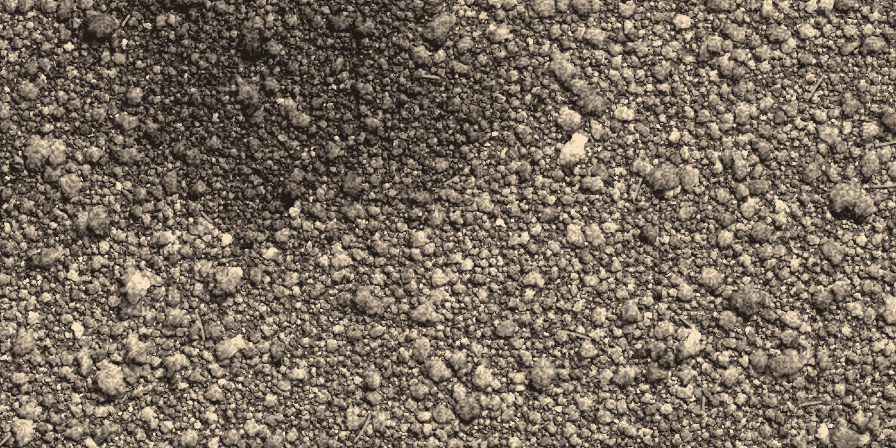
A Shadertoy shader for this texture:

```glsl
// Draws dry, crumbly soil: sunlit clods of many sizes with short shadows, pale stones and straw.

const vec3 DARK_EARTH  = vec3(0.13, 0.105, 0.09);
const vec3 MID_EARTH   = vec3(0.54, 0.485, 0.43);
const vec3 LIT_EARTH   = vec3(0.97, 0.89, 0.75);
const vec2 LIGHT_DIR   = vec2(0.50, 0.866);  // towards the sun
const float CLOD_TONE  = 0.62;
const float RELIEF     = 0.27;   // light difference across a clod
const float RIM_DARK   = 0.22;   // crevice darkening round a clod
const float SHADOW     = 0.70;
const float SHADOW_LEN = 0.34;   // in clod radii
const float GRAIN      = 0.62;
const float DAMP_DARK  = 0.24;
const float CONTRAST   = 1.24;
const float PIVOT      = 0.47;   // tone left unchanged by the contrast
const float PALE_SHARE = 0.03;
const int LAYERS       = 5;
const float FINEST     = 0.0135; // cell size of the smallest crumbs
const float GROWTH     = 1.50;   // size ratio between layers
const int STRAWS       = 16;
const float STRAW_WIDTH = 0.0016;

float hash(vec2 p) {
    return fract(sin(dot(p, vec2(127.1, 311.7))) * 43758.5453);
}

vec2 hash2(vec2 p) {
    return vec2(hash(p), hash(p + 37.3));
}

float noise(vec2 p) {
    vec2 i = floor(p), f = fract(p);
    f = f * f * (3.0 - 2.0 * f);
    return mix(mix(hash(i), hash(i + vec2(1, 0)), f.x),
               mix(hash(i + vec2(0, 1)), hash(i + vec2(1, 1)), f.x), f.y);
}

vec2 noise2(vec2 p) {
    return vec2(noise(p), noise(p + 51.7)) - 0.5;
}

// 1 below lo, 0 above hi
float fall(float lo, float hi, float x) {
    return 1.0 - smoothstep(lo, hi, x);
}

// Damp, fine soil: a broad patch at the upper left with a ragged border
float dampness(vec2 p) {
    vec2 q = (p - vec2(0.55, 0.80)) / vec2(0.62, 0.42);
    return fall(0.25, 1.25, length(q) + 0.6 * (noise(p * 5.0) - 0.5));
}

// Irregular box with one chipped corner, 1 on the rim of a clod
float clodShape(vec2 d, float angle, float stretch) {
    float c = cos(angle), s = sin(angle);
    vec2 r = mat2(c, -s, s, c) * d * vec2(stretch, 1.0 / stretch);
    vec2 q = abs(r);
    float box = pow(pow(q.x, 3.2) + pow(q.y, 3.2), 1.0 / 3.2);
    return max(box, dot(r, vec2(0.85, 0.7)));
}

// Paints one layer of scattered clods and their shadows over the tone
void addClods(inout float tone, vec2 p, float size, float cover, float thinning,
              float seed, float grain, float px) {
    vec2 w = p / size + seed;
    vec2 warped = p / size + 0.26 * noise2(w * 2.6) + 0.16 * noise2(w * 6.5);
    vec2 cell = floor(warped);
    for (int j = -1; j <= 1; j++)
    for (int i = -1; i <= 1; i++) {
        vec2 id = cell + vec2(i, j);
        vec2 key = id + seed * 17.0;
        vec2 center = id + 0.15 + 0.7 * hash2(key);
        float damp = dampness(center * size);
        if (hash(key + 5.1) > cover * (1.0 - thinning * damp)) continue;

        vec2 look = hash2(key + 9.7);
        float radius = mix(0.24, 0.48, look.x);
        float angle = 6.2832 * look.y;
        float stretch = mix(0.76, 1.25, hash(key + 13.9));
        vec2 d = (warped - center) / radius;

        float shade = clodShape(d + LIGHT_DIR * SHADOW_LEN, angle, stretch);
        tone *= 1.0 - SHADOW * fall(0.78, 1.18, shade);

        float rim = clodShape(d, angle, stretch);
        float edge = 0.03 + 0.5 * px / (size * radius);
        float slope = dot(d, LIGHT_DIR) * mix(0.6, 1.0, min(rim, 1.0));
        float face = CLOD_TONE + RELIEF * slope + 0.28 * (hash(key + 21.3) - 0.5)
                   + GRAIN * grain - DAMP_DARK * damp;
        face -= RIM_DARK * smoothstep(0.65, 1.05, rim);
        face += 0.28 * step(hash(key + 29.9), PALE_SHARE);
        tone = mix(tone, face, fall(1.0 - edge, 1.0 + edge, rim));
    }
}

// Thin, slightly bent fibres with a dark side
void addStraws(inout float tone, vec2 p, float px) {
    for (int k = 0; k < STRAWS; k++) {
        vec2 key = vec2(float(k), 71.0);
        vec2 d = p - hash2(key) * vec2(iResolution.x / iResolution.y, 1.0);
        float angle = 6.2832 * hash(key + 3.3);
        float len = mix(0.015, 0.05, hash(key + 6.1));
        float c = cos(angle), s = sin(angle);
        d = mat2(c, -s, s, c) * d;
        d.y += 6.0 * (hash(key + 8.8) - 0.5) * d.x * d.x;
        float ends = fall(len - 0.004, len, abs(d.x));
        tone *= 1.0 - 0.5 * ends * fall(STRAW_WIDTH, STRAW_WIDTH + px, abs(d.y + 0.004));
        tone = mix(tone, 0.75, 0.8 * ends * fall(STRAW_WIDTH, STRAW_WIDTH + px, abs(d.y)));
    }
}

void mainImage(out vec4 fragColor, in vec2 fragCoord) {
    vec2 p = fragCoord / iResolution.y;
    float px = 1.0 / iResolution.y;

    // Rough surface grain and the dusty ground between clods
    float grain = 0.65 * noise(p * 250.0) + 0.35 * noise(p * 100.0 + 7.0) - 0.5;
    float tone = 0.36 + 0.7 * grain - 0.6 * DAMP_DARK * dampness(p);

    // Crumbs first, then ever larger and sparser clods
    float size = FINEST;
    for (int k = 0; k < LAYERS; k++) {
        float level = float(k) / float(LAYERS - 1);
        addClods(tone, p, size, mix(0.95, 0.17, level), 0.65 * level, float(k) + 1.0, grain, px);
        size *= GROWTH;
    }
    addStraws(tone, p, px);

    // Contrast and earth colours
    tone = clamp(PIVOT + CONTRAST * (tone - PIVOT), 0.0, 1.0);
    vec3 color = mix(DARK_EARTH, MID_EARTH, min(tone * 2.0, 1.0));
    fragColor = vec4(mix(color, LIT_EARTH, max(tone * 2.0 - 1.0, 0.0)), 1.0);
}
```
